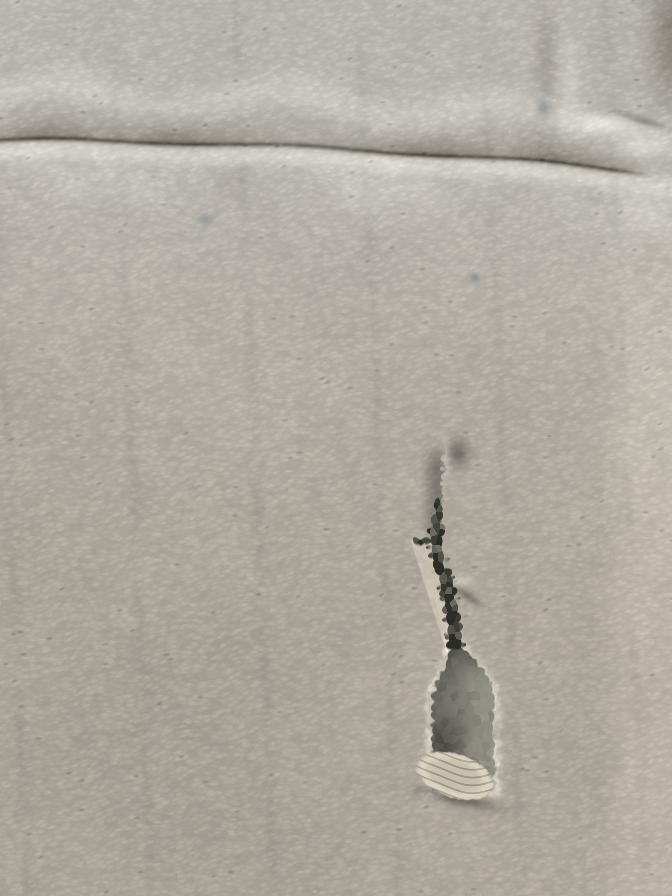
Give the GLSL for this texture, as a Shadertoy shader.

```glsl
// Worn grey cardboard with a long horizontal crease and a small vertical tear.
// Cellular noise makes the paper fibres and ragged edges; layered sines and
// Gaussian bands shade the sheet, its flutes, the crease and the torn flaps.

vec2 hash2(vec2 p) {
    vec3 q = fract(vec3(p.xyx) * vec3(0.1031, 0.1030, 0.0973));
    q += dot(q, q.yzx + 33.33);
    return fract((q.xx + q.yz) * q.zy);
}

// x: distance to the nearest cell point, y: random value of that cell
vec2 cells(vec2 p) {
    vec2 base = floor(p), nearest = vec2(9.0, 0.0);
    for (int j = -1; j <= 1; j++)
    for (int i = -1; i <= 1; i++) {
        vec2 id = base + vec2(i, j);
        vec2 rnd = hash2(id + 50.0);
        float d = length(id + rnd - p);
        if (d < nearest.x) nearest = vec2(d, fract(rnd.x * 7.3 + rnd.y * 3.1));
    }
    return nearest;
}

float band(float x, float center, float width) {
    float t = (x - center) / width;
    return exp(-t * t);
}

float spot(vec2 p, vec2 center, vec2 size) {
    vec2 q = (p - center) / size;
    return exp(-dot(q, q));
}

float inside(float d) {
    float edge = max(0.0013, 0.8 / iResolution.y);
    return smoothstep(edge, -edge, d);
}

float waves(vec2 p) {
    return sin(p.x * 13.0 + 2.0 * sin(p.y * 9.0)) * 0.5
         + sin(p.y * 31.0 - p.x * 11.0 + sin(p.x * 23.0)) * 0.3
         + sin(p.x * 47.0 + p.y * 39.0) * 0.2;
}

// Broad light, vertical flutes and horizontal fibres
vec3 paper(vec2 p) {
    float light = 0.655 + 0.055 * smoothstep(0.2, 0.95, p.y) + 0.012 * waves(p);
    light += 0.055 * smoothstep(0.66, 0.71, p.x) * smoothstep(0.9, 0.5, p.y);
    light -= 0.02 * spot(p, vec2(0.1, 0.15), vec2(0.25, 0.3));
    float flute = abs(fract((p.x - 0.13 - 0.045 * (0.87 - p.y)) / 0.138 + 0.5) - 0.5) * 0.138;
    light -= 0.028 * band(flute, 0.0, 0.006) * (0.65 + 0.35 * sin(p.y * 37.0 + p.x * 60.0));

    vec2 f = vec2(p.x + 0.22 * p.y, p.y - 0.22 * p.x);
    f.y += 0.002 * sin(f.x * 70.0);
    vec2 fine = cells(f * vec2(110.0, 230.0));
    vec2 coarse = cells(f * vec2(48.0, 95.0) + 17.0);
    light += 0.06 * (fine.y - 0.5) * (1.1 - fine.x) + 0.05 * (0.45 - fine.x);
    light += 0.035 * (coarse.y - 0.5) * (1.0 - coarse.x);
    light -= 0.09 * step(0.95, coarse.y) * smoothstep(0.25, 0.05, coarse.x);
    return light * mix(vec3(1.03, 0.995, 0.93), vec3(1.02, 1.0, 0.955), smoothstep(0.3, 0.9, p.y));
}

// Signed brightness of the crease and the dents around it
float creaseShade(vec2 p) {
    float h = p.y - (0.843 - 0.068 * p.x * p.x + 0.002 * sin(p.x * 24.0));
    float bulge = 0.35 + 0.65 * max(max(band(p.x, 0.05, 0.06), band(p.x, 0.2, 0.06)),
                                    max(band(p.x, 0.48, 0.07), band(p.x, 0.62, 0.06)));
    float run = smoothstep(0.73, 0.69, p.x);
    float shade = -0.25 * bulge * run * smoothstep(-0.002, 0.002, h) * exp(-max(h, 0.0) / 0.017);
    shade -= 0.24 * run * band(h, 0.0, 0.003);
    shade += 0.10 * band(h, -0.012, 0.011) + 0.045 * band(h, -0.04, 0.03) * (0.6 + waves(p * 1.7));
    shade += 0.07 * band(h, 0.05 + 0.01 * sin(p.x * 25.0), 0.02);
    shade += 0.13 * spot(p, vec2(0.675, 0.862), vec2(0.035, 0.01));
    shade += 0.09 * spot(p, vec2(0.72, 0.835), vec2(0.03, 0.012));
    shade -= 0.18 * spot(p, vec2(0.715, 0.866 - 0.3 * (p.x - 0.715)), vec2(0.03, 0.005));
    shade -= 0.17 * spot(p, vec2(0.75, 0.96), vec2(0.025, 0.07));
    shade -= 0.07 * spot(p, vec2(0.61, 0.93), vec2(0.014, 0.07));
    return shade + 0.06 * spot(p, vec2(0.635, 0.92), vec2(0.016, 0.06));
}

vec3 addTear(vec3 col, vec2 p) {
    vec2 scrap = cells(p * vec2(125.0, 105.0));
    float ragged = (scrap.x - 0.45) * 0.010;
    float slitX = 0.508 - 0.11 * (p.y - 0.285) - 0.009 * band(p.y, 0.39, 0.04);

    // Bent paper at the upper end and the ridge on the right
    float bend = smoothstep(0.465, 0.49, p.x) * inside(p.x - slitX - 0.10 * (p.y - 0.40) - ragged);
    col *= 1.0 - 0.30 * bend * smoothstep(0.39, 0.42, p.y) * smoothstep(0.51, 0.48, p.y);
    col *= 1.0 - 0.32 * spot(p, vec2(0.512, 0.495), vec2(0.012, 0.016));
    col += 0.10 * spot(p, vec2(0.497, 0.492), vec2(0.004, 0.018));
    col *= 1.0 - 0.28 * spot(p, vec2(0.522, 0.335 - 0.6 * (p.x - 0.522)), vec2(0.016, 0.006));
    col += 0.10 * spot(p, vec2(0.515, 0.351), vec2(0.014, 0.006));

    // Pale flap on the left
    float flap = max(0.458 + 0.32 * (0.398 - p.y) - p.x, p.x - slitX);
    flap = max(flap, max(p.y - 0.398, 0.268 - p.y));
    col = mix(col, vec3(0.80, 0.77, 0.71) + 0.05 * (scrap.y - 0.5), 0.9 * inside(flap));

    // Open cavity with a fuzzy rim
    float cavity = abs(p.x - 0.517 + 0.01 * smoothstep(0.25, 0.29, p.y))
                 - 0.034 * smoothstep(0.30, 0.22, p.y);
    cavity = max(cavity + ragged * 0.7, max(0.118 - p.y, p.y - 0.295));
    col += 0.13 * band(cavity, 0.003, 0.005) * (0.4 + scrap.y);
    vec3 inner = vec3(0.52, 0.51, 0.47) * (0.82 + 0.25 * smoothstep(0.49, 0.54, p.x));
    inner *= 1.0 - 0.35 * smoothstep(0.24, 0.29, p.y) - 0.25 * spot(p, vec2(0.495, 0.17), vec2(0.02, 0.03));
    col = mix(col, inner + 0.07 * (scrap.y - 0.5), inside(cavity));

    // Dark slit, with a short branch at its left
    float slit = abs(p.x - slitX) - 0.008 * smoothstep(0.46, 0.40, p.y) + ragged;
    slit = max(slit, max(0.275 - p.y, p.y - 0.45));
    float branch = max(abs(p.y - 0.396) - 0.003, abs(p.x - 0.475) - 0.013);
    vec3 dark = mix(vec3(0.17, 0.17, 0.15), vec3(0.45, 0.44, 0.40), scrap.y * scrap.y);
    col = mix(col, dark, inside(min(slit, branch + ragged * 0.5)));

    // Layered curl at the bottom and the shadow beneath it
    vec2 q = p - vec2(0.508, 0.134);
    q.y += 0.22 * q.x;
    col *= 1.0 - 0.38 * spot(q, vec2(0.004, -0.025), vec2(0.040, 0.007));
    float curl = (length(q / vec2(0.043, 0.025)) - 1.0) * 0.025 + ragged * 0.2;
    float layer = sin((q.y - 5.0 * q.x * q.x) * 720.0 + 1.2 * sin(q.x * 90.0));
    vec3 pulp = vec3(0.78, 0.75, 0.68) - 0.17 * smoothstep(0.45, 1.0, layer);
    return mix(col, pulp + 0.08 * band(curl, -0.004, 0.004), inside(curl));
}

void mainImage(out vec4 fragColor, in vec2 fragCoord) {
    vec2 p = fragCoord / iResolution.y;
    vec3 col = paper(p) + creaseShade(p) * vec3(1.0, 1.02, 1.05);

    // Small bluish stains
    float stain = spot(p, vec2(0.607, 0.879), vec2(0.007)) + spot(p, vec2(0.53, 0.69), vec2(0.005))
                + 0.7 * spot(p, vec2(0.23, 0.755), vec2(0.009, 0.006));
    col = mix(col, vec3(0.47, 0.50, 0.51), 0.6 * stain);

    fragColor = vec4(clamp(addTear(col, p), 0.0, 1.0), 1.0);
}
```
